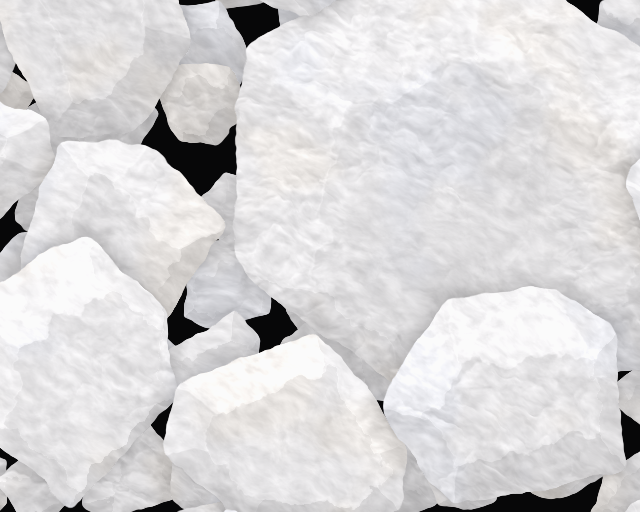
Give the GLSL for this texture, as a WebGL 1 fragment shader.

```glsl
precision highp float;
// A heap of pale quarry stones: small shaded ones behind, one great block, and
// medium ones in front. Each stone is a soft polygon with bevelled facets; where
// no stone lies the gap stays black. Creases, grain and faint tints come last.

uniform vec2 u_resolution;

#define SIDES 6
#define BACK_CELL 0.17
#define FRONT_CELL 0.42
#define STONE_SIZE 0.475
#define BLOCK_CENTRE vec2(0.93, 0.62)
#define BLOCK_RADIUS 0.385
#define FACE_TONE 0.874
#define CREVICE_TONE 0.73
#define GAP_COLOUR vec3(0.028, 0.027, 0.033)
#define LIGHT vec2(-0.3, 0.954)
#define FACET_CONTRAST 0.08
#define GRAIN 0.18

float hash(vec2 p) {
  vec3 q = fract(p.xyx * 0.1031);
  q += dot(q, q.yzx + 33.33);
  return fract((q.x + q.y) * q.z);
}

float noise(vec2 p) {
  vec2 i = floor(p), f = fract(p);
  f = f * f * (3.0 - 2.0 * f);
  return mix(mix(hash(i), hash(i + vec2(1.0, 0.0)), f.x),
             mix(hash(i + vec2(0.0, 1.0)), hash(i + 1.0), f.x), f.y);
}

float fbm(vec2 p) {
  float sum = 0.0, weight = 0.5;
  for (int i = 0; i < 4; i++) {
    sum += weight * noise(p);
    p = 2.0 * p + 7.3;
    weight *= 0.5;
  }
  return sum / 0.9375;
}

mat2 turnBy(float angle) {
  float c = cos(angle), s = sin(angle);
  return mat2(c, -s, s, c);
}

// Height of the broken surface, creased where the noise crosses its mean.
float creases(vec2 p) {
  return abs(fbm(p * vec2(11.0, 17.0)) - 0.5);
}

// Lays one stone over the heap; tone is the brightness, id the stone on top.
// chip roughens the line where the flat face meets its bevels.
void layStone(inout float tone, inout vec2 id, vec2 p, float chip, vec2 centre,
              float radius, float angle, float stretch, float lift, vec2 seed) {
  mat2 turn = turnBy(angle);
  vec2 q = turn * (p - centre) / vec2(stretch, 1.0);
  vec2 light = turn * LIGHT;
  float soft = radius * 0.04, sum = 0.0;
  float low = 1.0, second = 2.0;
  float face = FACE_TONE, nextFace = FACE_TONE;
  for (int k = 0; k < SIDES; k++) {
    vec2 key = seed + vec2(float(k) * 7.3, 3.1);
    float a = 6.2832 * (float(k) + 0.55 * hash(key)) / float(SIDES);
    vec2 normal = vec2(cos(a), sin(a));
    float lit = dot(normal, light);
    float d = dot(q, normal) - radius * mix(0.72, 1.08, hash(key + 11.7));
    sum += exp(min(d / soft, 60.0));
    // Bevel plane: the lowest one forms the visible facet.
    float width = radius * (mix(0.08, 0.4, hash(key + 23.9)) + 0.2 * max(lit, 0.0));
    float h = (chip - d) / width;
    float facet = FACE_TONE + FACET_CONTRAST * lit + 0.03 * (hash(key + 37.3) - 0.5);
    if (h < low) {
      second = low; nextFace = face;
      low = h; face = facet;
    } else if (h < second) {
      second = h; nextFace = facet;
    }
  }
  float dist = log(sum) * soft;
  float crest = second - low;
  face = mix(0.5 * (face + nextFace), face, smoothstep(0.0, 0.06, crest));
  face += 0.03 * (1.0 - smoothstep(0.0, 0.05, crest)) + lift;
  float pixel = 0.7 / u_resolution.y;
  float near = max(dist, 0.0);
  float shade = 0.55 * (1.0 - smoothstep(0.0, 0.045, near)) + 0.4 * exp(-near / 0.006);
  tone = mix(tone, min(tone, CREVICE_TONE), shade);
  tone = mix(tone, face, 1.0 - smoothstep(-pixel, pixel, dist));
  if (dist < 0.0) id = seed;
}

// Scatters one layer of stones on a jittered grid, upper rows first.
void layLayer(inout float tone, inout vec2 id, vec2 p, float chip, float cell,
              float lift, float clearing, vec2 salt) {
  for (int j = 0; j < 3; j++) {
    for (int i = 0; i < 3; i++) {
      vec2 place = floor(p / cell) + vec2(float(i) - 1.0, 1.0 - float(j));
      vec2 seed = place * 5.0 + salt;
      vec2 jitter = vec2(hash(seed), hash(seed + 51.3)) - 0.5;
      vec2 centre = cell * (place + 0.5 + 0.45 * jitter);
      float radius = cell * STONE_SIZE * mix(0.86, 1.12, hash(seed + 17.1));
      float angle = 3.1416 * hash(seed + 29.7);
      float tint = lift + 0.03 * (hash(seed + 43.9) - 0.5);
      vec2 away = turnBy(-0.3) * (centre - BLOCK_CENTRE - vec2(0.0, 0.07)) / vec2(1.45, 1.0);
      if (length(away) >= clearing)
        layStone(tone, id, p, chip, centre, radius, angle, 1.2, tint, seed);
    }
  }
}

void main() {
  vec2 p = gl_FragCoord.xy / u_resolution.y;
  vec2 rough = vec2(fbm(p * 13.0), fbm(p * 13.0 + 40.0)) - 0.5;
  vec2 ragged = p + 0.03 * rough;
  float chip = 0.06 * (fbm(p * 26.0 + 11.0) - 0.5);

  float tone = 0.0;
  vec2 id = vec2(0.0);
  layLayer(tone, id, ragged, chip, BACK_CELL, -0.05, 0.0, vec2(103.0, 211.0));
  layStone(tone, id, ragged, chip, BLOCK_CENTRE, BLOCK_RADIUS, -0.3, 1.45, 0.0, vec2(61.0, 87.0));
  layLayer(tone, id, ragged, chip, FRONT_CELL, 0.016, 0.9 * BLOCK_RADIUS, vec2(307.0, 419.0));

  // Mottling and fine grain, running down to the right.
  mat2 lie = turnBy(-0.45 + 0.5 * (hash(id) - 0.5));
  vec2 g = lie * p + 0.37 * id;
  float grain = 0.4 * (fbm(g * vec2(6.0, 9.0)) - 0.5);
  grain += 0.85 * (fbm(g * vec2(42.0, 76.0) + 2.0 * rough) - 0.5);

  // Creases lit from above, strong in some patches and worn off in others.
  vec2 bent = g + 0.05 * rough;
  float slope = creases(bent) - creases(bent + 0.005 * (lie * LIGHT));
  float wear = mix(0.15, 0.65, smoothstep(0.4, 0.65, fbm(g * 5.0 + 31.0)));
  float value = tone + 0.004 + GRAIN * grain + wear * slope;

  // Faint cream and blue stains.
  float stain = fbm(g * 4.0 + 19.0) - 0.5;
  vec3 stone = vec3(value) + vec3(0.002, -0.003, 0.003);
  stone += vec3(0.01, 0.0, -0.018) * smoothstep(0.08, 0.24, stain);
  stone += vec3(-0.01, -0.003, 0.01) * smoothstep(0.05, 0.2, -stain);
  vec3 colour = mix(GAP_COLOUR, stone, smoothstep(0.0, 0.6, tone));
  gl_FragColor = vec4(clamp(colour, 0.0, 0.985), 1.0);
}
```
